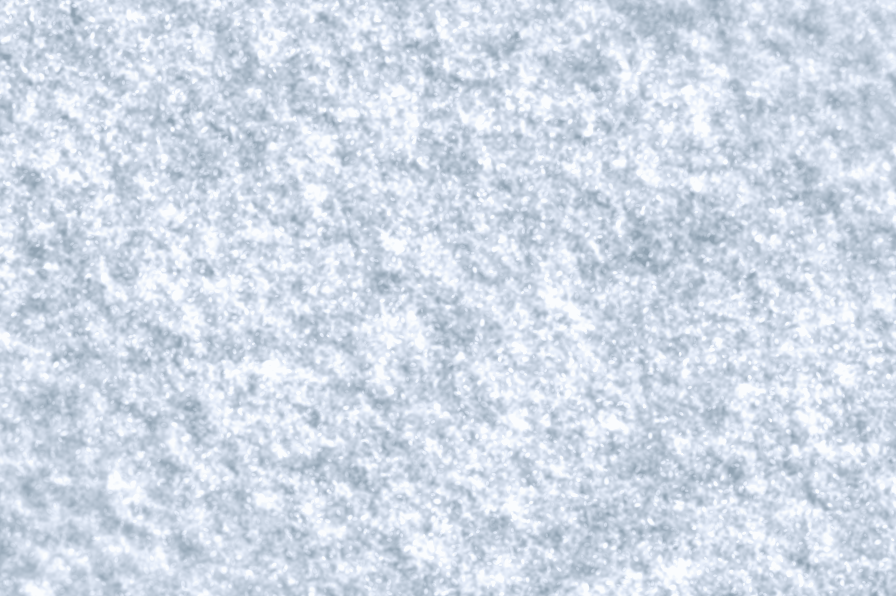
Reproduce this texture procedurally as a Shadertoy shader.

```glsl
// Sunlit fresh snow: crumbly clumps, fine grains and scattered bright crystals.

const vec3 SHADOW = vec3(0.66, 0.72, 0.78);
const vec3 BODY   = vec3(0.815, 0.855, 0.912);
const vec3 LIT    = vec3(0.90, 0.93, 0.98);
const vec3 GLINT  = vec3(0.98, 0.99, 0.995);
const vec2 TO_LIGHT = vec2(0.65, 0.76);
const mat2 TURN = mat2(0.8, 0.6, -0.6, 0.8);

// Two random values in 0..1 per lattice point
vec2 hash2(vec2 p) {
    vec3 q = fract(p.xyx * vec3(0.1031, 0.1030, 0.0973));
    q += dot(q, q.yzx + 33.33);
    return fract((q.xx + q.yz) * q.zy);
}

float cornerSlope(vec2 cell, vec2 offset) {
    return dot(hash2(cell) * 2.0 - 1.0, offset);
}

// Gradient noise, roughly -0.8..0.8
float noise(vec2 p) {
    vec2 i = floor(p), f = fract(p);
    vec2 u = f * f * f * (f * (f * 6.0 - 15.0) + 10.0);
    vec2 e = vec2(1.0, 0.0);
    float low  = mix(cornerSlope(i, f), cornerSlope(i + e, f - e), u.x);
    float high = mix(cornerSlope(i + e.yx, f - e.yx),
                     cornerSlope(i + e.xx, f - e.xx), u.x);
    return 1.5 * mix(low, high, u.y);
}

// Height of the clumps; each octave is turned to hide the lattice
float snowHeight(vec2 p, float detail) {
    vec2 q = TURN * p;
    float h = noise(q * 13.0 + 40.0);
    q = TURN * q;
    h += 0.95 * noise(q * 27.0 + 90.0);
    q = TURN * q;
    return h + 0.7 * detail * noise(q * 58.0 + 170.0);
}

// Small oval flecks, one per jittered cell; size scales their radius
float crystals(vec2 p, float cellSize, float size) {
    vec2 q = p / cellSize;
    vec2 home = floor(q);
    float glow = 0.0;
    for (int y = -1; y <= 1; y++) {
        for (int x = -1; x <= 1; x++) {
            vec2 cell = home + vec2(x, y);
            vec2 rnd = hash2(cell + 311.0);
            vec2 d = q - cell - hash2(cell + 57.0);
            vec2 axis = normalize(hash2(cell + 733.0) - 0.5 + 0.001);
            d = vec2(dot(d, axis), 1.5 * dot(d, vec2(-axis.y, axis.x)));
            float radius = mix(0.2, 0.4, rnd.x) * size;
            float disc = 1.0 - smoothstep(0.4 * radius, radius, length(d));
            glow = max(glow, disc * rnd.y * rnd.y);
        }
    }
    return glow;
}

// Shadow to highlight, with tone in standard deviations from the mean
vec3 snowColour(float tone) {
    vec3 colour = mix(SHADOW, BODY, clamp(0.5 * tone + 1.0, -0.6, 1.0));
    colour = mix(colour, LIT, clamp(tone, 0.0, 1.0));
    return mix(colour, GLINT, clamp(tone - 1.0, 0.0, 1.0));
}

void mainImage(out vec4 fragColor, in vec2 fragCoord) {
    vec2 p = fragCoord / iResolution.y;
    vec2 centred = p - 0.5 * iResolution.xy / iResolution.y;

    // Sharp diagonal band, softer toward two opposite corners
    float blur = smoothstep(0.25, 0.8, abs(dot(centred, vec2(0.6, 0.8))));
    float detail = 1.0 - 0.4 * blur;

    // Ragged clump outlines
    vec2 ragged = p + 0.007 * detail * vec2(noise(p * 75.0 + 11.0),
                                            noise(p * 75.0 + 203.0));

    // Relief shading of clumps
    float height = snowHeight(ragged, detail);
    float beyond = snowHeight(ragged + TO_LIGHT * 0.013, detail);
    float tone = 1.45 * height + 1.15 * (height - beyond);

    // Broad drifts, occasional hollows and darker rim
    tone += 0.95 * noise(p * 4.0 + 21.0);
    tone -= 0.6 * smoothstep(0.25, 0.6, noise(TURN * ragged * 10.0 + 61.0));
    tone -= 0.6 * (dot(centred, centred) - 0.27);

    // Fine grains, a crust of small flecks and larger glinting crystals
    float spread = 1.0 + 0.35 * blur;
    tone += 1.5 * detail * noise(TURN * p * 113.0 + 7.0);
    tone += 1.5 * detail * crystals(TURN * p + 3.0, 0.012, 1.6 * spread);
    tone += 2.0 * detail * crystals(p, 0.021, 1.1 * spread);

    fragColor = vec4(snowColour(tone - 0.12), 1.0);
}
```
